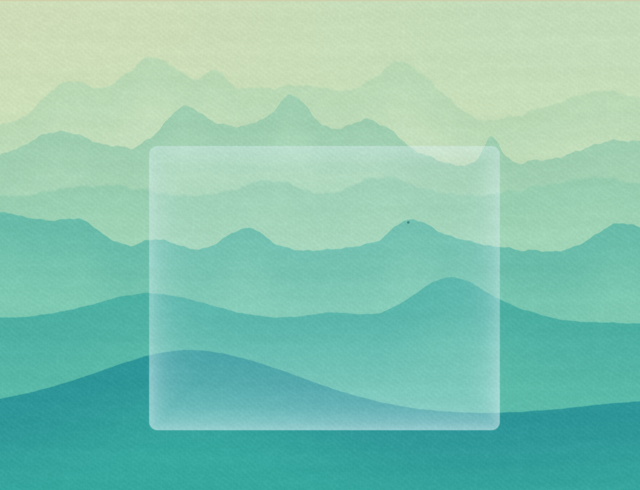
Write a Shadertoy shader that draws this background.

```glsl
// Misty mountain ranges in green and teal behind a frosted, rounded panel.
// Each range is a sum of Gaussian peaks, painted from far to near and fading
// downward into mist; cellular noise and layered sines give the paper grain.

// Sum of four Gaussian peaks along x
float peaks(float x, vec4 centre, vec4 width, vec4 height) {
    vec4 d = (x - centre) / width;
    return dot(height, exp(-d * d));
}

vec2 hash2(vec2 p) {
    vec3 q = fract(p.xyx * vec3(0.1031, 0.1030, 0.0973));
    q += dot(q, q.yzx + 33.33);
    return fract((q.xx + q.yz) * q.zy);
}

// Distance to the nearest scattered cell point
float cellular(vec2 p) {
    vec2 cell = floor(p), f = fract(p);
    float nearest = 2.0;
    for (int j = -1; j <= 1; j++)
        for (int i = -1; i <= 1; i++) {
            vec2 o = vec2(i, j);
            nearest = min(nearest, length(o + hash2(cell + o) - f));
        }
    return nearest;
}

float roundedBox(vec2 p, vec2 halfSize, float radius) {
    vec2 d = abs(p) - halfSize + radius;
    return length(max(d, 0.0)) + min(max(d.x, d.y), 0.0) - radius;
}

// Cover everything below a ridge, fading from crest to mist over a given depth
vec3 paintRange(vec3 col, float below, float soft, vec3 crest, vec3 mist, float depth) {
    vec3 body = mix(crest, mist, smoothstep(0.0, depth, below));
    return mix(col, body, smoothstep(-soft, soft, below));
}

void mainImage(out vec4 fragColor, in vec2 fragCoord) {
    vec2 uv = fragCoord / iResolution.xy;
    float aspect = iResolution.x / iResolution.y;
    vec2 p = vec2(uv.x * aspect, uv.y);
    float x = uv.x, y = uv.y, px = 1.0 / iResolution.y;

    // Rough crest line shared by the far ranges
    float rough = 0.0022 * sin(x * 83.0 + 2.0 * sin(x * 31.0))
                + 0.0014 * sin(x * 197.0 + 1.3) + 0.0008 * sin(x * 421.0);

    // Sky, warmer on the left
    vec3 col = mix(vec3(0.81, 0.87, 0.72), vec3(0.77, 0.865, 0.73), smoothstep(0.0, 0.9, x));
    col = mix(col, vec3(0.79, 0.88, 0.73), smoothstep(0.95, 0.75, y) * 0.6);

    // Ranges from far to near
    float ridge = 0.72 + rough
        + peaks(x, vec4(0.37, 0.105, 0.235, 0.336), vec4(0.3, 0.055, 0.06, 0.02), vec4(0.1, 0.065, 0.08, 0.033))
        + peaks(x, vec4(0.5, 0.63, 0.95, 0.7), vec4(0.06, 0.06, 0.14, 0.04), vec4(0.02, 0.105, 0.09, 0.018));
    col = paintRange(col, ridge - y, px * 1.5, vec3(0.725, 0.85, 0.71), vec3(0.77, 0.875, 0.74), 0.16);

    ridge = 0.664 + rough
        + peaks(x, vec4(0.09, 0.42, 0.285, 0.458), vec4(0.08, 0.2, 0.042, 0.035), vec4(0.06, 0.083, 0.066, 0.06))
        + peaks(x, vec4(0.585, 0.768, 0.98, 0.71), vec4(0.05, 0.018, 0.1, 0.04), vec4(0.047, 0.055, 0.05, -0.012));
    col = paintRange(col, ridge - y, px, vec3(0.62, 0.81, 0.69), vec3(0.67, 0.845, 0.725), 0.14);

    ridge = 0.598 + rough
        + peaks(x, vec4(0.16, 0.42, 0.6, 0.93), vec4(0.09, 0.06, 0.065, 0.12), vec4(0.024, 0.034, 0.041, 0.038));
    col = paintRange(col, ridge - y, px * 2.0, vec3(0.59, 0.805, 0.69), vec3(0.63, 0.835, 0.72), 0.11);

    ridge = 0.485 + 0.7 * rough
        + peaks(x, vec4(0.0, 0.13, 0.25, 0.385), vec4(0.13, 0.042, 0.04, 0.045), vec4(0.08, 0.036, 0.025, 0.05))
        + peaks(x, vec4(0.64, 0.68, 0.975, 0.53), vec4(0.04, 0.1, 0.06, 0.06), vec4(0.042, 0.03, 0.06, 0.006));
    col = paintRange(col, ridge - y, px, vec3(0.41, 0.74, 0.665), vec3(0.49, 0.79, 0.70), 0.17);

    ridge = 0.35 - 0.01 * x * x + 0.3 * rough
        + peaks(x, vec4(0.235, 0.52, 0.705, 0.82), vec4(0.12, 0.05, 0.082, 0.06), vec4(0.052, 0.015, 0.088, 0.012));
    col = paintRange(col, ridge - y, px, vec3(0.30, 0.69, 0.64), vec3(0.36, 0.735, 0.665), 0.18);

    ridge = 0.15 + 0.15 * rough
        + peaks(x, vec4(0.3, 1.05, 0.28, 0.0), vec4(0.24, 0.2, 0.07, 0.08), vec4(0.132, 0.033, 0.004, 0.008));
    col = paintRange(col, ridge - y, px, vec3(0.18, 0.59, 0.60), vec3(0.22, 0.665, 0.625), 0.23);

    // Frosted panel with a bright inner rim and a paler foot
    float edge = roundedBox(p - vec2(0.507 * aspect, 0.412), vec2(0.274 * aspect, 0.29), 0.017);
    float rim = 0.36 * exp(edge / 0.032);
    float foot = 0.16 * smoothstep(0.4, 0.12, y);
    float frost = clamp(0.10 + rim + foot, 0.0, 0.62) * smoothstep(px, -px, edge);
    col = mix(col, vec3(0.86, 0.94, 0.96), frost);

    // Paper grain: fine cells, diagonal weave and faint horizontal washes
    float grain = 0.5 - cellular(p * 170.0) + 0.6 * (0.5 - cellular(p * vec2(35.0, 75.0)));
    float weave = sin(dot(p, vec2(410.0, 560.0)) + 2.0 * sin(p.x * 37.0));
    float wash = sin(y * 61.0 + sin(p.x * 5.0)) + sin(y * 143.0 + 2.0 * sin(p.x * 3.0));
    col -= 0.028 * grain + 0.005 * weave + 0.003 * wash;

    // Small ink speck and warm top border
    float speck = length(p - vec2(0.638 * aspect, 0.546));
    col = mix(col, vec3(0.2, 0.45, 0.43), 0.8 * smoothstep(0.004, 0.001, speck));
    col = mix(col, vec3(0.82, 0.79, 0.65), 0.7 * smoothstep(0.996, 0.999, y));

    fragColor = vec4(clamp(col, 0.0, 1.0), 1.0);
}
```
